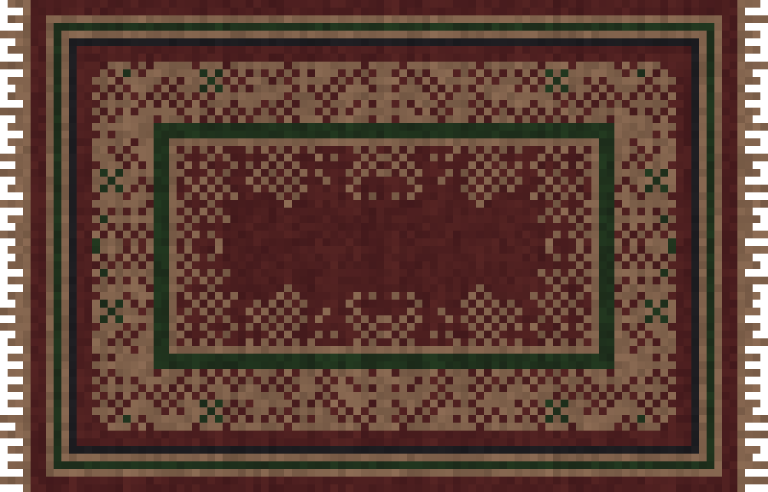
Write a Shadertoy shader that draws this pattern.

```glsl
// Woven rug: nested borders, mirrored checker blossoms and fringed short ends.

const vec2 GRID = vec2(100.0, 64.0);   // knots across and up
const vec2 HALF_RUG = vec2(46.0, 32.0); // half size without the fringe

const vec3 PAPER = vec3(1.0);
const vec3 WINE_DARK = vec3(0.255, 0.095, 0.105);
const vec3 WINE_LIGHT = vec3(0.345, 0.145, 0.14);
const vec3 TAN_DARK = vec3(0.43, 0.325, 0.25);
const vec3 TAN_LIGHT = vec3(0.56, 0.43, 0.335);
const vec3 GREEN_DARK = vec3(0.105, 0.155, 0.095);
const vec3 GREEN_LIGHT = vec3(0.14, 0.235, 0.13);
const vec3 INK_DARK = vec3(0.095, 0.095, 0.11);
const vec3 INK_LIGHT = vec3(0.13, 0.125, 0.14);

float hash(vec2 p) {
    vec3 q = fract(p.xyx * vec3(0.1031, 0.1030, 0.0973));
    q += dot(q, q.yzx + 33.33);
    return fract((q.x + q.y) * q.z);
}

bool isBand(float ring, float first, float last) {
    return ring >= first && ring <= last;
}

// Five knots arranged as a diagonal cross.
bool rosette(vec2 knot, vec2 center) {
    vec2 d = abs(knot - center);
    return d.x == d.y && d.x < 1.5;
}

// Half height of the plain medallion, with scalloped edges.
float medallionHeight(float x) {
    float scallop = 6.5 - 1.5 * cos(6.2832 * (x - 2.5) / 9.5);
    return scallop * sqrt(max(0.0, 1.0 - pow(x / 21.0, 4.0)));
}

// Mirrored blossoms: mostly alternate knots, thinned by a hash.
bool blossom(vec2 knot, float density, float seed) {
    bool alternate = mod(knot.x + knot.y, 2.0) > 0.5;
    return alternate && hash(knot + seed) < density;
}

// Number of empty knots beyond a fringe strand.
float fringeGap(vec2 cell) {
    float ragged = step(0.5, hash(cell + 71.0));
    return mod(cell.y, 2.0) < 0.5 ? 2.0 + ragged : ragged;
}

vec3 borderField(vec2 knot, vec3 wine, vec3 tan_, vec3 green) {
    if (knot.x + knot.y > 58.0) return wine;
    if (rosette(knot, vec2(22.0, 21.0)) || rosette(knot, vec2(35.0, 8.0))) return green;
    if (blossom(knot, 0.035, 19.0)) return green;
    return blossom(knot, 0.62, 5.0) ? wine : tan_;
}

vec3 centerField(vec2 knot, vec3 wine, vec3 tan_) {
    bool open = knot.y >= medallionHeight(knot.x);
    return open && blossom(knot, 0.74, 43.0) ? tan_ : wine;
}

vec3 rugColor(vec2 uv) {
    vec2 cell = clamp(floor(uv * GRID), vec2(0.0), GRID - 1.0);
    vec2 knot = floor(abs(cell + 0.5 - 0.5 * GRID));

    // Uneven yarn: knot by knot, with faint lengthwise streaks.
    float yarn = mix(hash(cell + 3.0), hash(vec2(cell.x, 97.0)), 0.3);
    vec3 wine = mix(WINE_DARK, WINE_LIGHT, yarn);
    vec3 tan_ = mix(TAN_DARK, TAN_LIGHT, yarn);
    vec3 green = mix(GREEN_DARK, GREEN_LIGHT, yarn);
    vec3 ink = mix(INK_DARK, INK_LIGHT, yarn);

    // Fringe
    if (knot.x >= HALF_RUG.x) {
        vec2 strand = vec2(step(50.0, cell.x), cell.y);
        return knot.x >= 0.5 * GRID.x - fringeGap(strand) ? PAPER : tan_;
    }

    // Nested borders, counted inward from the rug edge
    vec2 inset = HALF_RUG - 1.0 - knot;
    float ring = min(inset.x, inset.y);
    if (ring == 2.0 || ring == 4.0 || ring == 18.0) return tan_;
    if (ring == 3.0 || isBand(ring, 16.0, 17.0)) return green;
    if (ring == 5.0) return ink;
    if (isBand(ring, 8.0, 15.0)) return borderField(knot, wine, tan_, green);
    if (ring > 18.0) return centerField(knot, wine, tan_);
    return wine;
}

void mainImage(out vec4 fragColor, in vec2 fragCoord) {
    // Average subsamples to smooth the knot edges.
    const int SAMPLES = 3;
    vec3 color = vec3(0.0);
    for (int j = 0; j < SAMPLES; j++) {
        for (int i = 0; i < SAMPLES; i++) {
            vec2 offset = (vec2(i, j) + 0.5) / float(SAMPLES) - 0.5;
            color += rugColor((fragCoord + offset) / iResolution.xy);
        }
    }
    fragColor = vec4(color / float(SAMPLES * SAMPLES), 1.0);
}
```
